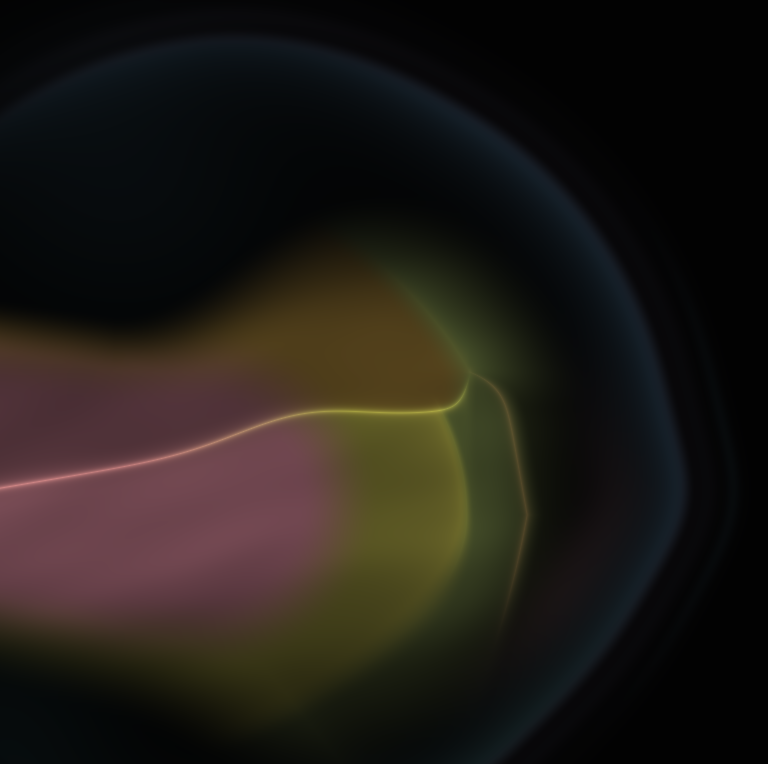
A Shadertoy shader for this background:

```glsl
// A luminous curl of silk: a rose and olive core crossed by one bright thread,
// wrapped in a dim blue ring. Each layer is a soft-edged distance or curve
// function; gradient noise adds faint streaks to the core.
#define ROSE        vec3(0.43, 0.27, 0.305)
#define OLIVE       vec3(0.37, 0.355, 0.145)
#define BROWN       vec3(0.30, 0.235, 0.10)
#define MOSS        vec3(0.23, 0.26, 0.14)
#define RING_BLUE   vec3(0.085, 0.135, 0.175)
#define EMBER       vec3(0.075, 0.045, 0.045)
#define RING_CENTER vec2(0.33, 0.38)
#define RING_RADIUS 0.545
#define THREAD_GLOW 0.34
#define STREAKS     0.14

vec2 hashGradient(vec2 cell) {
    float n = fract(sin(dot(cell, vec2(127.1, 311.7))) * 43758.5);
    return vec2(cos(6.2832 * n), sin(6.2832 * n));
}

float gradientNoise(vec2 p) {
    vec2 i = floor(p), f = fract(p);
    vec2 u = f * f * f * (f * (f * 6.0 - 15.0) + 10.0);
    vec2 e = vec2(0.0, 1.0);
    float low = mix(dot(hashGradient(i), f), dot(hashGradient(i + e.yx), f - e.yx), u.x);
    float high = mix(dot(hashGradient(i + e), f - e), dot(hashGradient(i + 1.0), f - 1.0), u.x);
    return mix(low, high, u.y);
}

float gauss(float x) { return exp(-x * x); }

// Smoothstep that may fall as well as rise
float ramp(float a, float b, float x) {
    float t = clamp((x - a) / (b - a), 0.0, 1.0);
    return t * t * (3.0 - 2.0 * t);
}

float smoothMin(float a, float b, float k) {
    float h = max(k - abs(a - b), 0.0) / k;
    return min(a, b) - 0.25 * h * h * k;
}

// Outer ring, its ember lining and the faint haze beyond
vec3 ringLayer(vec2 p) {
    vec2 q = p - RING_CENTER;
    float angle = atan(q.y, q.x);
    float radius = RING_RADIUS + 0.022 * ramp(1.0, 1.7, angle)
                 + 0.018 * gauss((angle + 0.06) / 0.16) - 0.055 * ramp(0.0, -0.8, angle);
    float s = length(q) - radius;
    float arc = ramp(2.7, 1.8, angle) * ramp(-2.4, -1.2, angle);
    float inner = exp(min(s, 0.0) / 0.05) * ramp(0.018, -0.014, s);
    float outer = ramp(-0.015, 0.015, s) * exp(-max(s, 0.0) / 0.045) * ramp(0.13, 0.03, s);
    vec3 blue = mix(RING_BLUE, vec3(0.07, 0.12, 0.13), ramp(0.0, -0.8, angle));
    blue *= mix(1.0, 0.6, ramp(0.9, 1.7, angle));
    vec3 col = blue * inner;
    col += vec3(0.055, 0.05, 0.068) * outer * (0.8 + 0.2 * cos(s * 170.0));
    col += vec3(0.012, 0.024, 0.028) * gauss((s - 0.068) / 0.009) * ramp(0.7, 0.0, abs(angle));
    col += EMBER * gauss((s + 0.09) / 0.05) * ramp(-1.0, -0.35, angle) * ramp(0.55, -0.4, angle);
    return col * arc;
}

// Soft silhouette of the core: a leaning ellipse joined to a band at the left
float coreMask(vec2 p) {
    vec2 q = p - vec2(0.46 + 0.08 * (p.y - 0.36), 0.36);
    float bulb = (length(q / vec2(0.25, 0.30)) - 1.0) * 0.27;
    float top = p.y - 0.55 - 0.15 * max(0.15 - p.x, 0.0);
    float bottom = 0.16 - 0.25 * p.x - p.y;
    float band = max(max(top, bottom), p.x - 0.4);
    float d = smoothMin(bulb, band, 0.1);
    float blur = mix(mix(0.065, 0.038, ramp(0.2, 0.45, p.y)), 0.085, ramp(0.15, 0.5, p.x));
    return ramp(blur, -blur, d);
}

void mainImage(out vec4 fragColor, in vec2 fragCoord) {
    vec2 p = fragCoord / iResolution.y;

    // Dim surroundings
    vec3 col = vec3(0.008) + ringLayer(p);
    col += vec3(0.018, 0.034, 0.042) * gauss(length((p - vec2(0.16, 0.76)) / vec2(0.22, 0.19)));
    col += vec3(0.016, 0.036, 0.04) * gauss(length(p - vec2(0.0, 0.03)) / 0.16);

    // Thread: rises gently, swells, then hooks upward at its right end
    float tx = min(p.x, 0.615);
    float hook = 0.043 * exp((tx - 0.615) * 100.0);
    float slope = 0.17 + hook * 100.0;
    float thread = (p.y - (0.361 + 0.17 * tx + 0.03 * gauss((tx - 0.395) / 0.12) + hook))
                 / sqrt(1.0 + slope * slope);
    float below = ramp(0.012, -0.012, thread);

    // Folds: x distances to the inner ridge, outer shell and upper crease
    float dy = p.y - 0.326;
    float ridge = p.x - 0.611 + (dy > 0.0 ? 1.8 : 3.5) * dy * dy;
    float rise = clamp(dy, 0.0, 0.187), drop = max(-dy, 0.0);
    float shell = p.x - 0.69 + 0.18 * (rise + drop) + 0.4 * drop * drop
                + 0.041 * pow(rise / 0.187, 10.0);
    float lift = max(p.y - 0.513, 0.0);
    float crease = p.x - 0.615 + 0.55 * lift + 2.0 * lift * lift;

    // Core colours
    float soft = mix(0.05, 0.009, ramp(0.1, 0.35, p.y));
    vec3 lower = OLIVE * (0.87 + 0.2 * exp(min(ridge, 0.0) / 0.05));
    lower = mix(lower, MOSS, ramp(-soft, soft, ridge));
    vec3 upper = mix(BROWN, MOSS * 1.1, ramp(-0.04, 0.02, crease));
    vec3 core = mix(upper, lower, below);
    vec2 spine = vec2(max(p.x - 0.27, 0.0), p.y - 0.345 - 0.12 * max(0.15 - p.x, 0.0));
    float rosy = ramp(0.06, -0.05, length(spine) - 0.17);
    vec3 rose = ROSE * mix(0.72, 1.0, ramp(0.03, -0.03, thread));
    core = mix(core, rose, rosy);
    core *= mix(0.55, 1.0, ramp(0.08, 0.31, p.y));
    core *= 1.0 - 0.45 * ramp(-0.002, 0.025, shell) * ramp(0.52, 0.46, p.y);
    core *= 1.0 + STREAKS * gradientNoise(vec2(p.x * 5.0, p.y * 13.0 - p.x * 4.0));
    col = mix(col, core, coreMask(p));

    // Highlights along the folds
    float shellSpan = ramp(0.14, 0.3, p.y) * ramp(0.525, 0.49, p.y);
    col += vec3(0.16, 0.095, 0.06) * exp(-abs(shell) / 0.0045) * shellSpan;
    col += vec3(0.05, 0.06, 0.025) * exp(-abs(crease) / 0.018)
         * ramp(0.49, 0.52, p.y) * ramp(0.68, 0.56, p.y);
    col += vec3(0.07, 0.075, 0.025) * exp(-abs(ridge) / 0.009)
         * ramp(0.22, 0.34, p.y) * ramp(0.49, 0.44, p.y);

    // Thread light, from peach to yellow-green
    vec3 light = mix(vec3(1.0, 0.66, 0.58), vec3(0.78, 0.82, 0.32), ramp(0.15, 0.42, p.x));
    float glow = exp(-abs(thread) / 0.0032) + 0.22 * exp(-abs(thread) / 0.016);
    col += light * glow * THREAD_GLOW * ramp(0.625, 0.607, p.x) * ramp(0.525, 0.46, p.y);

    fragColor = vec4(col, 1.0);
}
```
